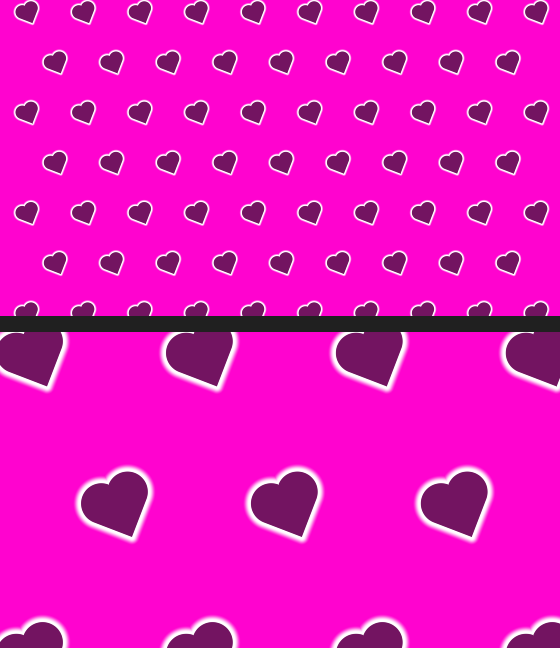
Top, the full canvas; bottom, a detail of the centre.
Write a WebGL 1 fragment shader that draws this pattern.

```glsl
precision highp float;
// Staggered rows of tilted plum hearts with a soft white halo on hot pink.

uniform vec2 u_resolution;

// Lengths are in canvas heights.
const vec2 PITCH = vec2(0.1792, 0.1588);
const vec2 FIRST_HEART = vec2(0.0843, 0.9615);
const float LAST_ROW = 6.0;
const float LAST_COLUMN = 9.0;
const float HEART_SIDE = 0.0428;
const float HEART_TILT = 0.419;
const float RIM_WIDTH = 0.0018;
const float HALO_WIDTH = 0.0088;

const vec3 PINK = vec3(1.0, 0.01, 0.81);
const vec3 PLUM = vec3(0.45, 0.08, 0.38);
const vec3 WHITE = vec3(1.0);

// Offset from the nearest heart; odd rows shift half a pitch and hold one fewer.
vec2 nearestHeartOffset(vec2 p) {
    float row = floor((FIRST_HEART.y - p.y) / PITCH.y + 0.5);
    row = clamp(row, 0.0, LAST_ROW);
    float odd = mod(row, 2.0);
    float startX = FIRST_HEART.x + 0.5 * odd * PITCH.x;
    float column = floor((p.x - startX) / PITCH.x + 0.5);
    column = clamp(column, 0.0, LAST_COLUMN - odd);
    return p - vec2(startX + column * PITCH.x, FIRST_HEART.y - row * PITCH.y);
}

float boxDistance(vec2 p, vec2 halfSize) {
    vec2 d = abs(p) - halfSize;
    return length(max(d, 0.0)) + min(max(d.x, d.y), 0.0);
}

// A square standing on its corner, with a half-disc on each upper side.
float heartDistance(vec2 p, float side, float tilt) {
    vec2 fromTip = p - vec2(-0.43, 0.81) * side;
    fromTip = p + vec2(-0.43, 0.81) * side;
    float angle = tilt + 0.7854;
    vec2 rightSide = vec2(sin(0.7854 - tilt), cos(0.7854 - tilt));
    vec2 leftSide = vec2(-sin(angle), cos(angle));
    vec2 q = vec2(dot(fromTip, rightSide), dot(fromTip, leftSide));
    float r = 0.5 * side;
    float body = boxDistance(q - r, vec2(r));
    float lobes = min(length(q - vec2(side, r)), length(q - vec2(r, side))) - r;
    return min(body, lobes);
}

void main() {
    vec2 p = gl_FragCoord.xy / u_resolution.y;
    float pixel = 1.0 / u_resolution.y;
    float d = heartDistance(nearestHeartOffset(p), HEART_SIDE, HEART_TILT);

    // Halo fades outward from the rim, then the heart covers its inside.
    float halo = 1.0 - smoothstep(RIM_WIDTH, HALO_WIDTH, d);
    float fill = 1.0 - smoothstep(-0.6 * pixel, 0.6 * pixel, d);
    vec3 color = mix(PINK, WHITE, halo);
    color = mix(color, PLUM, fill);
    gl_FragColor = vec4(color, 1.0);
}
```
